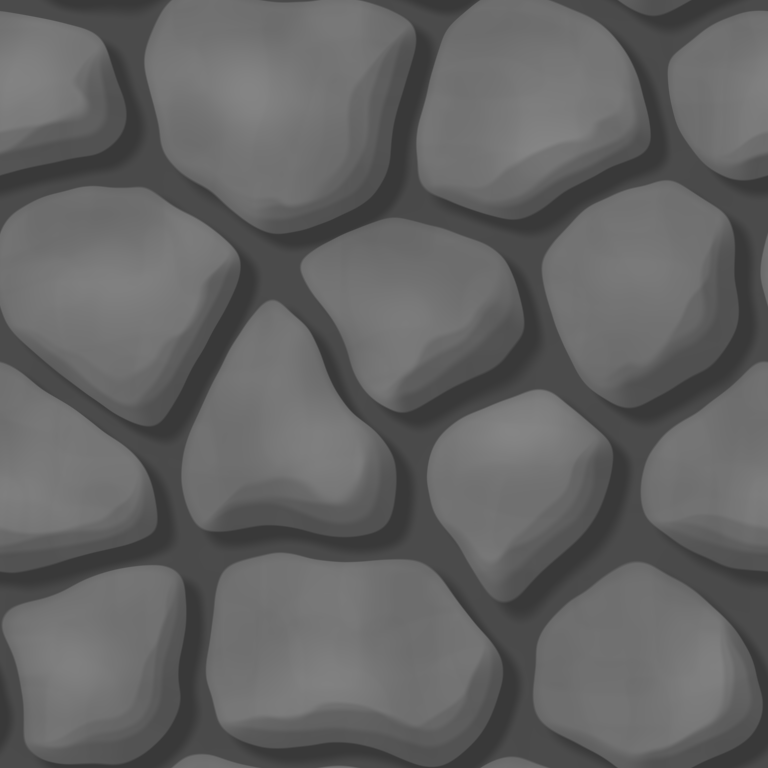
Give the GLSL for this texture, as a WebGL 2 fragment shader.

```glsl
#version 300 es
precision highp float;
// Painted grey cobblestones set in dark mortar, lit from the upper left.
// Stones are staggered Voronoi cells with rounded, warped outlines; each gets
// a layered bevel, faint brush dabs, a soft highlight and a drop shadow.

uniform vec2 u_resolution;
out vec4 fragColor;

const vec2  GRID = vec2(3.0, 4.0);         // stones across and up, rows must be even
const float JITTER = 0.58;                 // scatter of stone centres, in cells
const float ROUNDING = 62.0;               // higher gives sharper corners
const float GAP = 0.012;                   // least half width of the mortar
const float GAP_SPREAD = 0.010;            // extra gap per stone
const float WARP = 0.042;                  // bending of the outlines
const float CHIP = 0.005;                  // small dents in the outlines
const float BEVEL = 0.036;                 // width of the shaded rim
const vec2  SHADE_DIR = vec2(0.64, -0.77); // away from the light
const vec2  SHADOW_OFFSET = vec2(0.021, -0.018);
const float MORTAR_TONE = 0.292;
const float SHADOW_TONE = 0.222;
const float FACE_TONE = 0.443;
const float BEVEL_TONE = 0.322;

struct Stone {
    float depth;   // distance inside the outline, negative in mortar
    vec2 normal;   // outward direction of the closest edge
    vec2 local;    // position relative to the stone centre
    vec2 seed;     // random pair per stone
};

vec2 hash2(vec2 p) {
    vec3 q = fract(p.xyx * vec3(0.1031, 0.1030, 0.0973) + 0.137);
    q += dot(q, q.yzx + 33.33);
    return fract((q.xx + q.yz) * q.zy);
}

// Value noise that repeats after the given number of cells
float noise(vec2 p, vec2 period) {
    vec2 i = floor(p), f = fract(p);
    f = f * f * f * (f * (f * 6.0 - 15.0) + 10.0);
    float a = hash2(mod(i, period)).x;
    float b = hash2(mod(i + vec2(1, 0), period)).x;
    float c = hash2(mod(i + vec2(0, 1), period)).x;
    float d = hash2(mod(i + vec2(1, 1), period)).x;
    return mix(mix(a, b, f.x), mix(c, d, f.x), f.y);
}

// Noise over the unit square at a given frequency
float field(vec2 p, vec2 freq, float shift) {
    return noise(p * freq + shift, freq);
}

vec2 stoneCentre(vec2 cell) {
    float stagger = 0.5 * mod(cell.y, 2.0);
    vec2 jitter = JITTER * (hash2(mod(cell, GRID) + 7.0) - 0.5);
    return (cell + 0.5 + vec2(stagger, 0.0) + jitter) / GRID;
}

Stone findStone(vec2 p) {
    vec2 broad = vec2(field(p, vec2(7), 0.3), field(p, vec2(7), 3.7)) - 0.5;
    vec2 fine = vec2(field(p, vec2(23), 1.1), field(p, vec2(23), 9.4)) - 0.5;
    p += WARP * broad + CHIP * fine;

    // Closest centre
    vec2 base = floor(p * GRID), home = base;
    float best = 1e5;
    for (int j = -2; j <= 2; j++)
    for (int i = -2; i <= 2; i++) {
        vec2 cell = base + vec2(i, j);
        vec2 d = stoneCentre(cell) - p;
        if (dot(d, d) < best) { best = dot(d, d); home = cell; }
    }

    // Smooth minimum of the distances to all shared edges
    vec2 centre = stoneCentre(home), normal = vec2(0.0);
    float total = 0.0;
    for (int j = -2; j <= 2; j++)
    for (int i = -2; i <= 2; i++) {
        if (i == 0 && j == 0) continue;
        vec2 other = stoneCentre(home + vec2(i, j));
        vec2 dir = normalize(other - centre);
        float w = exp(-ROUNDING * dot(0.5 * (centre + other) - p, dir));
        total += w;
        normal += w * dir;
    }
    vec2 seed = hash2(mod(home, GRID) + 31.0);
    float depth = -log(total) / ROUNDING - GAP - GAP_SPREAD * seed.x;
    return Stone(depth, normal / total, p - centre, seed);
}

// Overlapping translucent brush dabs, about -1 to 1
float brushDabs(vec2 p) {
    float sum = 0.0;
    for (int i = 0; i < 6; i++) {
        float k = float(i);
        vec2 freq = i % 2 == 0 ? vec2(6.0 + k, 13.0 + k) : vec2(14.0 + k, 7.0 + k);
        vec2 q = p + 0.03 * field(p, vec2(9), k * 2.3);
        sum += smoothstep(0.42, 0.58, field(q, freq, k * 5.17)) - 0.5;
    }
    return sum / 3.0;
}

float stoneTone(Stone s, vec2 p, float dabs) {
    // Face with a soft, off-centre highlight
    vec2 h = s.local - 0.09 * (s.seed - 0.5);
    float glow = exp(-dot(h, h) / 0.0042);
    float patches = field(p, vec2(11), 6.2) - 0.5;
    float tone = FACE_TONE + 0.058 * glow + 0.045 * patches + 0.019 * dabs;

    // Bevel built from three strokes of growing width
    float facing = smoothstep(-0.15, 0.75, dot(s.normal, SHADE_DIR));
    float shade = 0.0;
    for (int i = 0; i < 3; i++) {
        float k = float(i);
        float wobble = 0.65 + 0.7 * field(p, vec2(9.0 + 3.0 * k), k * 4.1);
        float width = BEVEL * (0.6 + 0.38 * k) * wobble * facing;
        shade += 1.0 - smoothstep(width - 0.004, width + 0.005, s.depth);
    }
    tone = mix(tone, BEVEL_TONE + 0.012 * dabs, shade / 3.0 * facing);

    // Thin soft rim on the lit side
    float rim = (1.0 - facing) * (1.0 - smoothstep(0.0, 0.012, s.depth));
    return tone - 0.022 * rim;
}

void main() {
    float unit = min(u_resolution.x, u_resolution.y);
    vec2 p = gl_FragCoord.xy / unit;
    float soft = max(0.0015, 1.0 / unit);

    Stone stone = findStone(p);
    Stone caster = findStone(p - SHADOW_OFFSET);
    float dabs = brushDabs(p);

    float shadow = smoothstep(-0.010, 0.007, caster.depth);
    float ground = mix(MORTAR_TONE + 0.004 * dabs, SHADOW_TONE, shadow);
    float cover = smoothstep(-soft, soft, stone.depth);
    float tone = mix(ground, stoneTone(stone, p, dabs), cover);
    fragColor = vec4(vec3(tone), 1.0);
}
```
